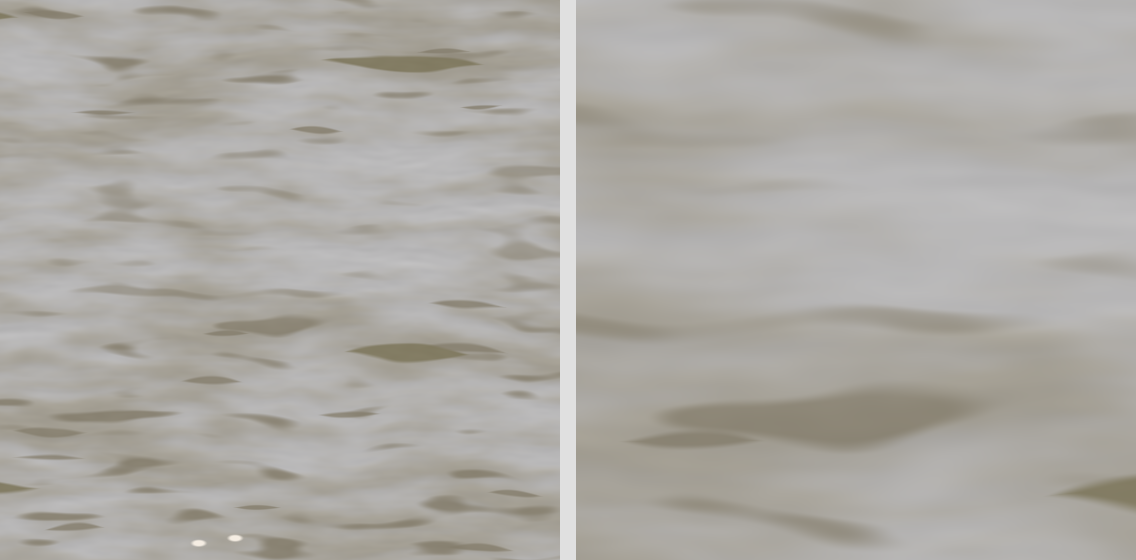
Left: the whole. Right: its middle third, enlarged.
This texture is drawn by a three.js fragment shader. Its source:

```glsl
// Silty, silver-grey water seen at a low angle, with long wind ripples.
// Stretched gradient noise makes the streaks, jittered grids scatter
// lens-shaped olive troughs, and a slope term lights the ripple rims.
varying vec2 vUv;

const vec3 SILVER = vec3(0.728, 0.725, 0.728);
const vec3 SAND   = vec3(0.632, 0.613, 0.568);
const vec3 UMBER  = vec3(0.520, 0.492, 0.425);
const vec3 OLIVE  = vec3(0.500, 0.474, 0.372);
const vec3 GLINT  = vec3(0.960, 0.930, 0.890);

float hash(vec2 p) {
  vec3 q = fract(vec3(p.xyx) * 0.1031);
  q += dot(q, q.yzx + 33.33);
  return fract((q.x + q.y) * q.z);
}

float cornerSlope(vec2 cell, vec2 offset) {
  float angle = 6.2832 * hash(cell);
  return dot(vec2(cos(angle), sin(angle)), offset);
}

// Gradient noise, roughly -0.7 to 0.7
float noise(vec2 p) {
  vec2 i = floor(p), f = fract(p);
  vec2 u = f * f * f * (f * (f * 6.0 - 15.0) + 10.0);
  vec2 r = vec2(1.0, 0.0);
  float low = mix(cornerSlope(i, f), cornerSlope(i + r.xy, f - r.xy), u.x);
  float high = mix(cornerSlope(i + r.yx, f - r.yx), cornerSlope(i + r.xx, f - r.xx), u.x);
  return mix(low, high, u.y);
}

// Layered streaks, each octave sheared the other way
float streaks(vec2 p) {
  float sum = 0.0, amp = 1.0, shear = 0.35;
  for (int k = 0; k < 3; k++) {
    sum += amp * noise(p);
    p = vec2(p.x * 1.9, p.y * 1.9 + p.x * shear) + 17.3;
    shear = -shear;
    amp *= 0.6;
  }
  return sum;
}

// 1 in rough water, low across the calmer middle band
float choppiness(float y) {
  float calm = smoothstep(0.38, 0.50, y) * (1.0 - smoothstep(0.68, 0.82, y));
  return 1.0 - 0.85 * calm;
}

// Field of scattered lenses: positive inside, falling off outside
float troughs(vec2 p, vec2 grid, vec2 halfSize, float density, float seed) {
  float field = -9.0;
  vec2 home = floor(p * grid);
  for (int j = -1; j <= 1; j++) {
    for (int i = -1; i <= 1; i++) {
      vec2 cell = home + vec2(float(i), float(j));
      vec2 key = cell + seed;
      vec2 jitter = vec2(hash(key + 3.1), hash(key + 7.7));
      vec2 center = (cell + 0.15 + 0.7 * jitter) / grid;
      float size = 0.65 + 0.7 * hash(key + 11.9);
      vec2 q = (p - center) / (halfSize * size);
      q.y += (hash(key + 19.3) - 0.3) * q.x * q.x * 0.7;
      float lens = 1.0 - q.x * q.x - abs(q.y);
      float present = step(hash(key), density * choppiness(center.y));
      field = max(field, mix(-9.0, lens, present));
    }
  }
  return field;
}

// Soft, tiny ellipse
float spark(vec2 p, vec2 center, vec2 halfSize) {
  return 1.0 - smoothstep(0.5, 1.1, length((p - center) / halfSize));
}

void main() {
  // Gentle swell bends every streak
  vec2 p = vUv;
  p.y += 0.026 * noise(vUv * vec2(2.6, 4.5) + 4.0);
  p.y += 0.007 * noise(vUv * vec2(9.0, 15.0) + 31.0);
  float chop = choppiness(vUv.y);

  // Silver sheen against sandy water, lit by the slope of the ripples
  vec2 stretch = vec2(4.5, 23.0);
  float ripple = streaks(p * stretch);
  float slope = ripple - streaks((p + vec2(0.0, 0.009)) * stretch);
  float patches = noise(p * vec2(2.2, 6.0) + 52.0);
  float tone = 0.75 * ripple + 0.7 * patches + 0.14 * (chop - 0.6);
  vec3 color = mix(SILVER, SAND, smoothstep(-0.50, 0.65, tone));
  color += 0.045 * slope;

  // Thin brown strokes on the steep faces
  float face = noise(p * vec2(7.0, 37.0) + 83.0) + 0.22 * ripple + 0.2 * patches;
  float strokes = smoothstep(0.22, 0.52, face) * mix(0.40, 0.85, chop);
  color = mix(color, UMBER, strokes);

  // Olive troughs, ragged at the edge and set in a sandy halo
  float ragged = 0.35 * ripple;
  float large = troughs(p, vec2(2.0, 5.0), vec2(0.14, 0.018), 0.55, 40.0) + ragged;
  float small = troughs(p, vec2(4.0, 14.0), vec2(0.06, 0.008), 0.42, 90.0) + ragged;
  color = mix(color, SAND, 0.45 * smoothstep(-2.2, 0.0, large));
  color = mix(color, UMBER, 0.80 * smoothstep(0.0, 0.65, small));
  color = mix(color, OLIVE, 0.92 * smoothstep(0.0, 0.38, large));

  // Fine mottling and two sun glints
  color += 0.012 * noise(p * vec2(32.0, 95.0));
  for (int k = 0; k < 2; k++) {
    float n = float(k);
    vec2 center = vec2(0.355 + 0.065 * n, 0.030 + 0.009 * n);
    color = mix(color, GLINT, spark(vUv, center, vec2(0.015, 0.007)));
  }
  gl_FragColor = vec4(color, 1.0);
}
```
